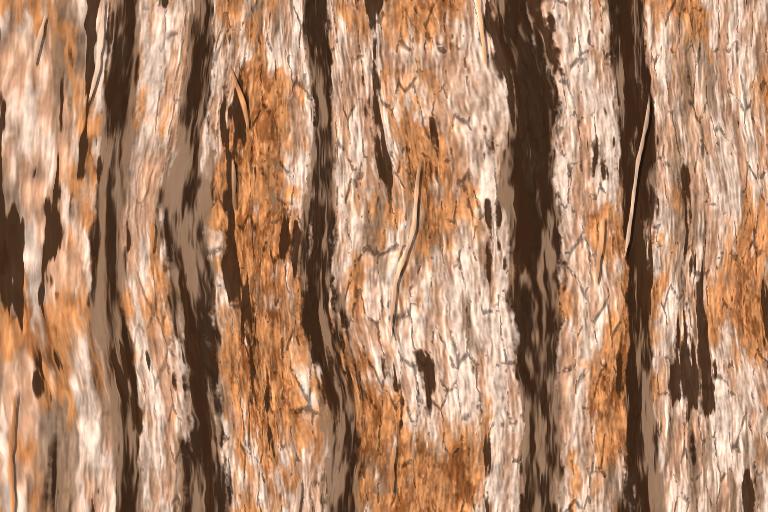
This texture is drawn by a WebGL 1 fragment shader. Its source:

```glsl
precision highp float;
// Shaggy tree bark: pale chipped plates, rusty fibrous patches and torn dark furrows.
// Straight stretched noise gives the grain and slits, stretched cells give the chips;
// jittered columns, frayed by the grain, cut furrows, and loose splinters lie on top.
uniform vec2 u_resolution;

const vec3 PALE = vec3(0.96, 0.83, 0.74);
const vec3 TAN = vec3(0.81, 0.61, 0.48);
const vec3 ORANGE = vec3(0.85, 0.56, 0.34);
const vec3 RUST = vec3(0.58, 0.33, 0.16);
const vec3 GREY_BROWN = vec3(0.59, 0.46, 0.36);
const vec3 DARK = vec3(0.24, 0.15, 0.09);

float hash(vec2 p) {
  return fract(sin(dot(p, vec2(127.1, 311.7))) * 43758.5453);
}

float noise(vec2 p) {
  vec2 i = floor(p);
  vec2 f = fract(p);
  f = f * f * (3.0 - 2.0 * f);
  float low = mix(hash(i), hash(i + vec2(1.0, 0.0)), f.x);
  float high = mix(hash(i + vec2(0.0, 1.0)), hash(i + 1.0), f.x);
  return mix(low, high, f.y);
}

// Layered noise in 0..1; a smaller gain gives a softer result.
float fbm(vec2 p, float gain) {
  float sum = 0.0;
  float total = 0.0;
  float amp = 1.0;
  for (int i = 0; i < 4; i++) {
    sum += amp * noise(p);
    total += amp;
    amp *= gain;
    p = p * 2.03 + vec2(17.3, 9.1);
  }
  return sum / total;
}

// Bends the vertical grain gently, keeping the fibres straight up close.
vec2 bendGrain(vec2 p) {
  float sway = 0.13 * (noise(p * vec2(2.6, 1.9)) - 0.5);
  float wobble = 0.026 * (noise(p * vec2(9.0, 5.0) + 31.0) - 0.5);
  float ragged = 0.004 * (noise(p * vec2(60.0, 40.0) + 57.0) - 0.5);
  return p + vec2(sway + wobble + ragged, 0.0);
}

// Irregular vertical grooves: 1 in the middle, falling evenly to 0.
float grooves(vec2 p, float spacing, float halfWidth, float pace, float seed) {
  float depth = 0.0;
  float column = floor(p.x / spacing);
  for (int i = -1; i <= 1; i++) {
    float id = column + float(i);
    float centre = (id + 0.2 + 0.6 * hash(vec2(id, seed))) * spacing;
    float swell = noise(vec2(id * 7.3 + seed, p.y * pace));
    float width = halfWidth * (0.25 + 1.6 * swell);
    depth = max(depth, 1.0 - abs(p.x - centre) / width);
  }
  return depth;
}

// Random chips: x is the tone of the nearest cell, y the distance to its rim.
vec2 chips(vec2 p) {
  vec2 cell = floor(p);
  float nearest = 9.0;
  float second = 9.0;
  float tone = 0.0;
  for (int j = -1; j <= 1; j++) {
    for (int i = -1; i <= 1; i++) {
      vec2 id = cell + vec2(float(i), float(j));
      vec2 seed = id + vec2(hash(id), hash(id + 37.0));
      float d = length(p - seed);
      second = min(second, max(d, nearest));
      tone = d < nearest ? hash(id + 71.0) : tone;
      nearest = min(nearest, d);
    }
  }
  return vec2(tone, second - nearest);
}

// A loose splinter: x is its coverage, y its position across from -1 to 1.
vec2 splinter(vec2 p, float id) {
  vec2 root = vec2(1.5 * hash(vec2(id, 4.0)), hash(vec2(id, 8.0)));
  float reach = mix(0.03, 0.2, pow(hash(vec2(id, 12.0)), 2.0));
  float along = (p.y - root.y) / reach;
  float lean = 0.4 * (hash(vec2(id, 16.0)) - 0.5) * (p.y - root.y);
  float bend = lean + 0.03 * (noise(vec2(id * 5.7, p.y * 9.0)) - 0.5);
  float width = 0.0055 * (1.1 - 0.7 * along * along) * (0.6 + 0.8 * noise(p * 45.0));
  float across = (p.x - root.x - bend) / max(width, 0.001);
  float body = 1.0 - smoothstep(0.5, 1.0, abs(across));
  return vec2(body * (1.0 - smoothstep(0.8, 1.0, abs(along))), clamp(across, -1.0, 1.0));
}

void main() {
  vec2 p = gl_FragCoord.xy / u_resolution.y;
  float focus = smoothstep(0.0, 0.5, p.x);
  float gain = mix(0.42, 0.75, focus);
  vec2 q = bendGrain(p);

  // Plates, from tan to pale, broken into chips and weathered streaks.
  float fibre = fbm(q * vec2(42.0, 8.0), gain);
  float grit = fbm(q * vec2(38.0, 24.0) + 61.0, gain);
  vec2 chip = chips((q + 0.012 * (grit - 0.5)) * vec2(34.0, 10.0));
  float tone = (chip.x - 0.5) * smoothstep(0.0, 0.2, chip.y);
  vec3 color = mix(TAN, PALE, smoothstep(0.32, 0.64, fibre + 0.22 * tone));
  float weather = fbm(q * vec2(24.0, 3.5) + 71.0, gain);
  color = mix(color, GREY_BROWN, 0.75 * smoothstep(0.55, 0.66, weather));

  // Rusty patches of short fine hairs, frayed into the plates.
  float patches = fbm(q * vec2(6.0, 2.6) + 23.0, 0.6);
  float hair = fbm((q + vec2(0.15 * q.y * (patches - 0.5), 0.0)) * vec2(48.0, 17.0) + 11.0, gain);
  float rusty = smoothstep(0.49, 0.58, 0.6 * patches + 0.25 * hair + 0.15 * weather);
  color = mix(color, mix(RUST, ORANGE, smoothstep(0.38, 0.58, hair)), 0.9 * rusty);

  // Side light on the fibres and broken shadows at chip rims.
  float shifted = fbm((q + vec2(-0.004, 0.004)) * vec2(42.0, 8.0), gain);
  color *= 1.0 + 1.1 * clamp(fibre - shifted, -0.25, 0.2) + 0.7 * (grit - 0.5);
  float rim = (1.0 - smoothstep(0.02, 0.17, chip.y)) * smoothstep(0.48, 0.6, grit);
  color *= 1.0 - 0.45 * rim * focus;

  // Torn furrows with grey streaks, then sparse tapering slits.
  float streak = fbm(q * vec2(46.0, 6.0) + 43.0, gain);
  float depth = max(grooves(q, 0.29, 0.042, 2.6, 5.0), 0.0);
  float furrow = smoothstep(0.22, 0.48, depth + 1.3 * (weather - 0.5) + 0.6 * (grit - 0.5));
  vec3 hollow = mix(DARK * 0.8, GREY_BROWN, smoothstep(0.4, 0.6, streak - 0.12 * (depth - 0.4)));
  color = mix(color, hollow, 0.92 * furrow);
  float slit = fbm(q * vec2(27.0, 4.0) + 87.0, 0.55) + 0.12 * (grit - 0.5);
  color = mix(color, DARK, 0.88 * (1.0 - smoothstep(0.31, 0.36, slit)));

  // Loose splinters and their shadows.
  for (int i = 0; i < 12; i++) {
    float id = float(i) + 1.0;
    float shadow = splinter(p + vec2(-0.005, 0.004), id).x;
    vec2 strip = splinter(p, id);
    color *= 1.0 - 0.5 * shadow * (1.0 - strip.x);
    vec3 skin = mix(ORANGE, PALE, hash(vec2(id, 20.0))) * (0.5 + fibre - 0.2 * strip.y);
    color = mix(color, skin, 0.9 * strip.x);
  }
  gl_FragColor = vec4(clamp(color, 0.0, 1.0), 1.0);
}
```
